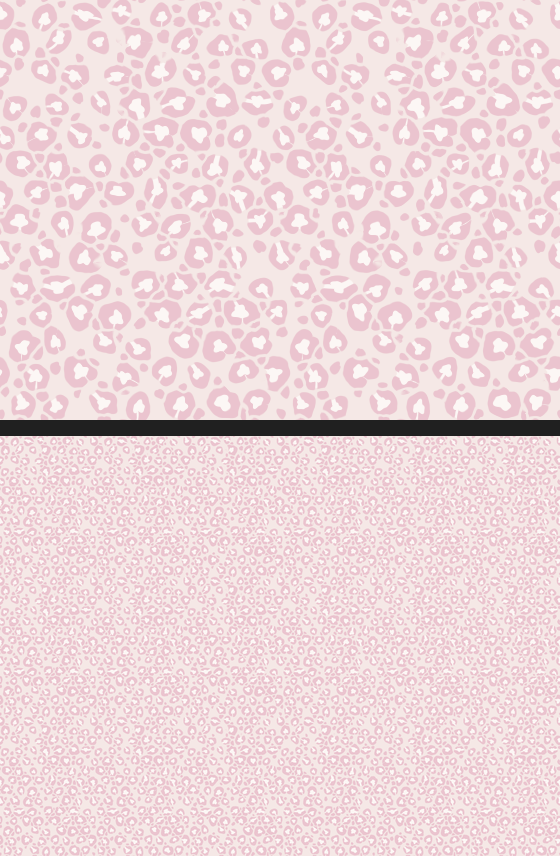
Top: one tile. Bottom: repeated 3 by 3.
Write a WebGL 2 fragment shader that draws this pattern.

```glsl
#version 300 es
precision highp float;
// Seamless blush leopard print: broken heart-like rosettes with pale centres and small solid spots.

#define GRID vec2(14.0, 14.0)      // staggered cells across the canvas, even row count
#define PERIOD vec2(7.0, 14.0)     // cells before the layout repeats
#define ASPECT (4.0 / 3.0)
#define JITTER 0.28
#define ROSETTE_RADIUS vec2(0.0255, 0.0395)
#define SPOT_RADIUS vec2(0.0095, 0.0150)
#define SPOT_SHARE 0.72
#define HOLE_SIZE 0.44
#define CLEARANCE 0.007            // bare strip kept between neighbours
#define WARP 0.006
#define ROUGHNESS 0.0016

uniform vec2 u_resolution;
out vec4 fragColor;

const float TAU = 6.2831853;
const vec3 GROUND = vec3(0.96, 0.91, 0.90);
const vec3 ROSE = vec3(0.92, 0.77, 0.81);
const vec3 CREAM = vec3(0.99, 0.97, 0.96);

vec4 hash4(vec2 cell) {
    vec4 p = fract(cell.xyxy * vec4(0.1031, 0.1030, 0.0973, 0.1099));
    p += dot(p, p.wzxy + 33.33);
    return fract((p.xxyz + p.yzzw) * p.zywx);
}

// Gradient noise whose lattice wraps after "period" cells
float cornerSlope(vec2 corner, vec2 f, vec2 period, float seed) {
    float angle = TAU * hash4(mod(corner, period) + seed).x;
    return dot(vec2(cos(angle), sin(angle)), f);
}

float gradientNoise(vec2 p, vec2 period, float seed) {
    vec2 i = floor(p), f = p - i, e = vec2(1.0, 0.0);
    vec2 u = f * f * f * (f * (f * 6.0 - 15.0) + 10.0);
    float low = mix(cornerSlope(i, f, period, seed),
                    cornerSlope(i + e.xy, f - e.xy, period, seed), u.x);
    float high = mix(cornerSlope(i + e.yx, f - e.yx, period, seed),
                     cornerSlope(i + e.xx, f - e.xx, period, seed), u.x);
    return mix(low, high, u.y);
}

float smoothMax(float a, float b, float k) {
    float h = max(k - abs(a - b), 0.0) / k;
    return max(a, b) + 0.25 * h * h * k;
}

vec2 turn(vec2 q, float angle) {
    float c = cos(angle), s = sin(angle);
    return vec2(c * q.x - s * q.y, s * q.x + c * q.y);
}

// Lumpy unit blob, notched at the top and drawn to a tip at the bottom
float blob(vec2 q, vec4 rnd) {
    float a = atan(q.x, q.y), b = TAU * 0.5 - abs(a);
    float radius = 1.0 + 0.07 * cos(2.0 * a + TAU * rnd.x) + 0.05 * cos(3.0 * a + TAU * rnd.y);
    radius += 0.24 * rnd.w * exp(-7.0 * b * b) - 0.32 * rnd.z * exp(-8.0 * a * a);
    return length(q) - radius;
}

// Centre opening plus up to two breaks through the ring
float opening(vec2 q, vec4 rnd) {
    vec2 h = q - 0.22 * (rnd.xy - 0.5);
    float a = atan(h.x, h.y);
    float lobes = 1.0 + 0.17 * cos(3.0 * a + TAU * rnd.z) + 0.10 * cos(5.0 * a + TAU * rnd.w);
    float hole = length(h) - HOLE_SIZE * lobes;
    vec2 t = turn(q, 1.6 * (rnd.y - 0.5));
    float topBreak = max(abs(q.x) - mix(-0.10, 0.22, rnd.z), -q.y);
    float lowBreak = max(abs(t.x) - mix(-0.30, 0.22, rnd.x), t.y);
    return min(hole, min(topBreak, lowBreak));
}

void main() {
    vec2 uv = gl_FragCoord.xy / u_resolution;
    vec2 canvas = vec2(ASPECT, 1.0);
    vec2 coarse = vec2(32.0, 24.0), fine = vec2(96.0, 72.0);
    vec2 p = uv * canvas + WARP * vec2(gradientNoise(uv * coarse, coarse, 11.0),
                                       gradientNoise(uv * coarse, coarse, 57.0));
    float rough = ROUGHNESS * gradientNoise(uv * fine, fine, 23.0);
    vec2 g = p / canvas * GRID;

    // Nearest and second nearest outlines, and the ring of the nearest
    float nearest = 1.0, second = 1.0, ring = 1.0;
    for (int n = 0; n < 9; n++) {
        float row = floor(g.y) + float(n / 3 - 1);
        float stagger = 0.5 * mod(row, 2.0);
        vec2 cell = vec2(floor(g.x - stagger) + float(n % 3 - 1), row);
        for (int kind = 0; kind < 3; kind++) {
            vec2 id = mod(cell, PERIOD) + 41.0 * float(kind);
            vec4 place = hash4(id + 3.0), shape = hash4(id + 19.0);
            bool isSpot = kind > 0;
            if (isSpot && place.z > SPOT_SHARE) continue;

            vec2 centre = cell + vec2(0.5 + stagger, 0.5) + JITTER * (place.xy - 0.5);
            if (isSpot) centre += vec2(0.5, kind == 1 ? 0.333 : -0.333);
            vec2 span = isSpot ? SPOT_RADIUS : ROSETTE_RADIUS;
            float size = mix(span.x, span.y, shape.x);
            float stretch = 1.0 + (isSpot ? 0.40 : 0.22) * (place.w - 0.5);
            vec2 q = turn((g - centre) / GRID * canvas / size, TAU * shape.y);
            q *= vec2(stretch, 1.0 / stretch);

            float outline = blob(q, shape.zwxy) * size;
            if (outline < nearest) {
                second = nearest;
                nearest = outline;
                ring = isSpot ? outline : smoothMax(outline, -opening(q, shape.wzyx) * size, 0.16 * size);
            } else {
                second = min(second, outline);
            }
        }
    }

    // Keep neighbours apart, then layer cream centres and rose rings
    float border = 0.5 * (CLEARANCE - second + nearest);
    float edge = 0.8 / u_resolution.y;
    float cream = max(nearest, border) + 0.0035 + rough;
    float rose = max(ring, border) + rough;
    vec3 color = mix(GROUND, CREAM, smoothstep(edge, -edge, cream));
    color = mix(color, ROSE, smoothstep(edge, -edge, rose));
    fragColor = vec4(color, 1.0);
}
```
